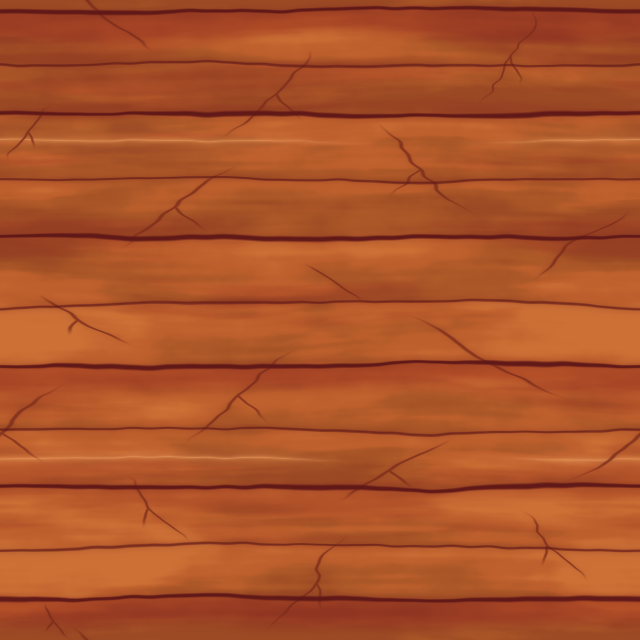
Reproduce this texture procedurally as a WebGL 1 fragment shader.

```glsl
precision highp float;
uniform vec2 u_resolution;

float hash(vec2 p) {
  vec3 q = fract(p.xyx * vec3(0.1031, 0.1030, 0.0973));
  q += dot(q, q.yzx + 33.33);
  return fract((q.x + q.y) * q.z);
}

// Value noise that wraps after the given number of cells
float noise(vec2 p, vec2 cells, float seed) {
  vec2 i = floor(p), f = fract(p);
  f = f * f * (3.0 - 2.0 * f);
  vec2 a = mod(i, cells) + seed, b = mod(i + 1.0, cells) + seed;
  return mix(mix(hash(a), hash(vec2(b.x, a.y)), f.x),
             mix(hash(vec2(a.x, b.y)), hash(b), f.x), f.y);
}

float fbm(vec2 uv, vec2 cells, float seed) {
  float sum = 0.0, weight = 0.5;
  for (int i = 0; i < 5; i++) {
    sum += weight * noise(uv * cells, cells, seed);
    cells *= 2.0;
    seed += 17.0;
    weight *= 0.5;
  }
  return sum / 0.97;
}

float wave(float x, float cells, float seed) {
  return noise(vec2(x * cells, 0.5), vec2(cells, 1.0), seed) - 0.5;
}

float stroke(float dist, float width, float pixel) {
  return 1.0 - smoothstep(0.35 * width, width + pixel, dist);
}

void main() {
  vec2 uv = gl_FragCoord.xy / u_resolution;
  float pixel = 1.0 / u_resolution.y;

  // Horizontal grain, bent by a slow warp
  vec2 bent = uv + vec2(0.0, 0.022 * (noise(uv * vec2(3.0, 6.0), vec2(3.0, 6.0), 5.0) - 0.5));
  float grain = fbm(bent, vec2(2.0, 15.0), 11.0);
  float streak = noise(bent * vec2(5.0, 120.0), vec2(5.0, 120.0), 61.0);
  float mottle = fbm(uv, vec2(14.0, 20.0), 83.0);
  float patches = smoothstep(0.46, 0.56, fbm(bent, vec2(2.0, 11.0), 37.0));
  float tone = 0.48 + 1.5 * (grain - 0.5) + 0.2 * (streak - 0.5)
             + 0.5 * (mottle - 0.5) + 0.22 * (patches - 0.5);
  float redness = 0.45 * smoothstep(0.5, 0.72, fbm(bent, vec2(2.0, 24.0), 131.0));
  float seamDark = 0.0, seamSoft = 0.0, gleam = 0.0;

  // Strata: seams with shade above, light or red below
  for (int n = 0; n < 11; n++) {
    float i = float(n), seed = 7.0 * i + 3.0;
    float strong = 1.0 - mod(i, 2.0);
    float height = (i + 0.7) / 11.0 + 0.008 - 0.018 * cos(0.571 * (i - 2.0))
                 + 0.006 * (strong - 0.5);
    float bow = 0.014 * wave(uv.x, 3.0, seed) + 0.006 * wave(uv.x, 9.0, seed + 40.0)
              + 0.002 * wave(uv.x, 34.0, seed + 80.0);
    float d = fract(uv.y - height - bow + 0.5) - 0.5;
    float above = step(0.0, d), below = 1.0 - above;
    float swell = wave(uv.x, 6.0, seed + 120.0);

    tone -= above * (0.30 + 0.25 * swell) * exp(-d / 0.016);
    tone += below * (0.16 + 0.3 * swell) * exp(d / 0.028);
    if (abs(i * (i - 4.0) * (i - 10.0)) < 0.5) {
      redness += below * (1.0 - smoothstep(0.015, 0.055, -d + 0.03 * (grain - 0.5)));
    }

    float width = mix(0.0017, 0.0034, strong) * (1.0 + 0.9 * swell);
    seamDark = max(seamDark, stroke(abs(d), width, pixel) * mix(0.62, 0.95, strong));
    seamSoft = max(seamSoft, exp(-abs(d) / 0.0045) * mix(0.4, 0.65, strong));

    // Thin pale streak in every fifth layer
    if (abs(mod(i, 5.0) - 3.0) < 0.5) {
      float offset = abs(d + 0.044 + 0.006 * wave(uv.x, 4.0, seed + 160.0));
      float span = smoothstep(-0.12, 0.3, wave(uv.x, 3.0, seed + 200.0));
      gleam += span * (0.55 * exp(-offset / 0.0022) + 0.2 * exp(-offset / 0.009));
    }
  }

  // Cracks: wandering diagonals, some of them forked
  float crack = 0.0, crackSoft = 0.0;
  for (int n = 0; n < 17; n++) {
    float k = float(n);
    vec2 p = fract(uv - vec2(fract(0.1 + 0.38 * k), (k + 0.5) / 17.0) + 0.5) - 0.5;
    float pick = hash(vec2(k, 7.0));
    float slope = mix(0.4, 1.9, hash(vec2(k, 19.0))) * (pick < 0.6 ? -1.0 : 1.0);
    float reach = mix(0.03, 0.085, hash(vec2(k, 31.0)));
    float path = slope * p.y + 0.034 * wave(p.y, 24.0, k)
               + 0.009 * wave(p.y, 90.0, k + 50.0);
    float lean = inversesqrt(1.0 + slope * slope);
    float dist = abs(p.x - path) * lean;
    float fade = 1.0 - smoothstep(0.5 * reach, reach, abs(p.y));
    float width = 0.0009 + 0.0014 * fade * hash(vec2(k, 43.0));
    crack = max(crack, fade * stroke(dist, width, pixel));
    crackSoft = max(crackSoft, fade * exp(-dist / 0.004));
    if (p.y < 0.0 && hash(vec2(k, 57.0)) > 0.45) {
      float fork = abs(p.x - path + 1.8 * slope * p.y) * lean;
      float forkFade = 1.0 - smoothstep(0.25 * reach, 0.6 * reach, -p.y);
      crack = max(crack, forkFade * stroke(fork, 0.0013, pixel));
    }
  }

  // Colour: brown to orange, then red, gleam and dark lines
  vec3 color = mix(vec3(0.61, 0.29, 0.14), vec3(0.67, 0.34, 0.155), smoothstep(0.0, 0.35, tone));
  color = mix(color, vec3(0.745, 0.375, 0.175), smoothstep(0.3, 0.58, tone));
  color = mix(color, vec3(0.80, 0.44, 0.21), smoothstep(0.56, 0.95, tone));
  vec3 red = mix(vec3(0.56, 0.20, 0.13), vec3(0.70, 0.30, 0.15), clamp(tone, 0.0, 1.0));
  color = mix(color, red, clamp(redness, 0.0, 0.9));
  color = mix(color, vec3(0.91, 0.60, 0.36), clamp(gleam, 0.0, 0.8));
  color = mix(color, vec3(0.53, 0.20, 0.12), clamp(seamSoft + 0.25 * crackSoft, 0.0, 0.8));
  color = mix(color, vec3(0.48, 0.17, 0.10), 0.75 * crack);
  color = mix(color, vec3(0.37, 0.09, 0.09), seamDark);
  gl_FragColor = vec4(color, 1.0);
}
```
